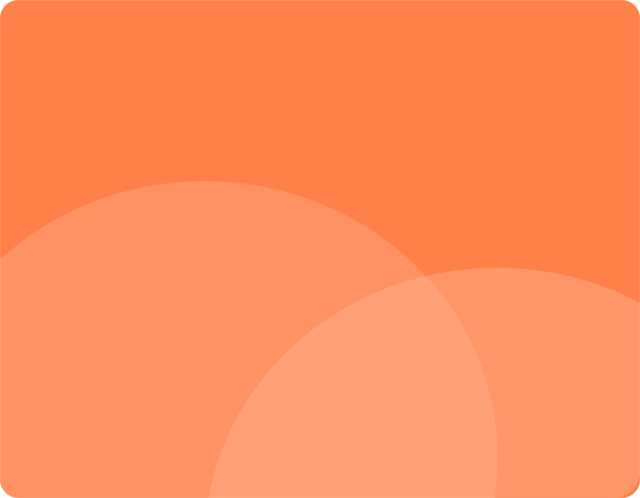
Write a Shadertoy shader that draws this background.

```glsl
// A rounded orange card with two large translucent peach ellipses rising
// from its lower edge. Each shape is a signed distance, turned into a
// smooth coverage mask and blended over the layers below.

const vec3 PAPER  = vec3(1.0);
const vec3 ORANGE = vec3(1.0, 0.502, 0.282);
const vec3 PEACH  = vec3(1.0, 0.717, 0.597);

// Approximate signed distance to an axis-aligned ellipse.
float ellipseDistance(vec2 p, vec2 radii) {
    float k = length(p / radii);
    float slope = length(p / (radii * radii));
    return k * (k - 1.0) / max(slope, 1e-4);
}

// Signed distance to a box with rounded corners.
float roundedBoxDistance(vec2 p, vec2 halfSize, float radius) {
    vec2 q = abs(p) - halfSize + radius;
    return length(max(q, 0.0)) + min(max(q.x, q.y), 0.0) - radius;
}

// Coverage of a shape, with an edge of the given width.
float coverage(float d, float edge) {
    return 1.0 - smoothstep(-edge, edge, d);
}

void mainImage(out vec4 fragColor, in vec2 fragCoord) {
    // Lengths are measured in canvas heights.
    vec2 size = vec2(iResolution.x / iResolution.y, 1.0);
    vec2 p = fragCoord / iResolution.y;
    float pixel = 1.0 / iResolution.y;

    // Ellipse placement as fractions of the canvas.
    vec2 radii       = size * vec2(0.4577, 0.5544);
    vec2 leftCenter  = size * vec2(0.3197, 0.0821);
    vec2 rightCenter = size * vec2(0.7773, -0.0921);

    // The right ellipse is clipped by a slightly rounder card.
    vec2 fromMiddle = p - 0.5 * size;
    float card = coverage(roundedBoxDistance(fromMiddle, 0.5 * size, 0.037), 0.8 * pixel);
    float clip = coverage(roundedBoxDistance(fromMiddle, 0.5 * size, 0.055), 0.8 * pixel);
    float left  = coverage(ellipseDistance(p - leftCenter, radii), pixel);
    float right = coverage(ellipseDistance(p - rightCenter, radii), pixel) * clip;

    // Layers from back to front.
    vec3 color = mix(ORANGE, PEACH, 0.32 * left);
    color = mix(color, PEACH, 0.40 * right);
    color = mix(PAPER, color, card);
    fragColor = vec4(color, 1.0);
}
```
